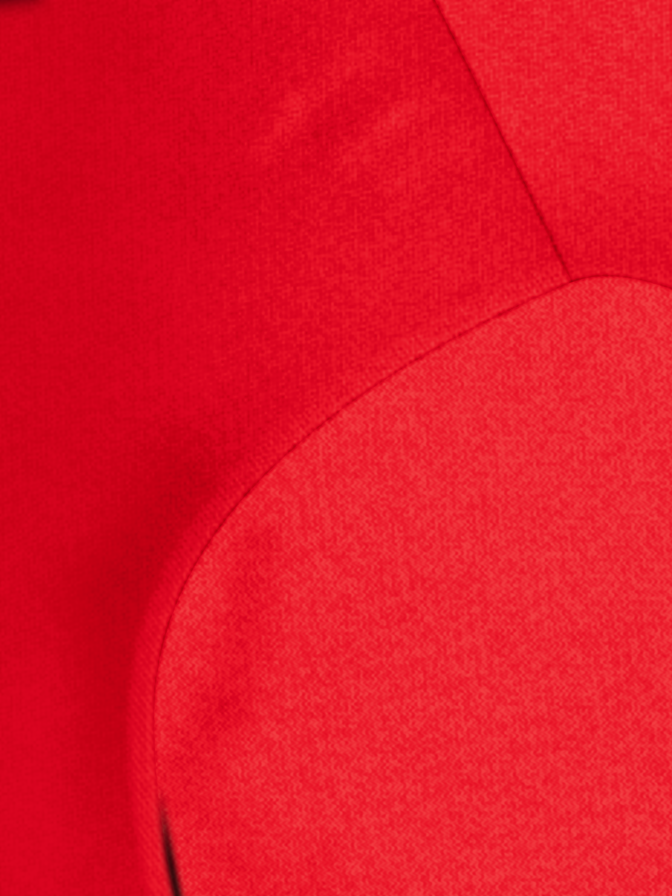
Write a Shadertoy shader that draws this texture.

```glsl
// Red knitted jersey with a curved sleeve seam, a shoulder seam and soft folds.

float hash(vec2 p) {
    return fract(sin(dot(p, vec2(127.1, 311.7))) * 43758.5453);
}

float noise(vec2 p) {
    vec2 i = floor(p), f = fract(p);
    f = f * f * (3.0 - 2.0 * f);
    return mix(mix(hash(i), hash(i + vec2(1, 0)), f.x),
               mix(hash(i + vec2(0, 1)), hash(i + vec2(1, 1)), f.x), f.y);
}

float segmentDistance(vec2 p, vec2 a, vec2 b) {
    vec2 d = b - a;
    return length(p - a - d * clamp(dot(p - a, d) / dot(d, d), 0.0, 1.0));
}

// Soft gaussian streak along a segment
float streak(vec2 p, vec2 a, vec2 b, float width) {
    float d = segmentDistance(p, a, b) / width;
    return exp(-d * d);
}

// Signed distance to a quadratic curve, positive on its left-hand side
float curveDistance(vec2 p, vec2 a, vec2 control, vec2 b) {
    float nearest = 10.0;
    vec2 from = a;
    for (int i = 1; i <= 14; i++) {
        float t = float(i) / 14.0;
        vec2 to = mix(mix(a, control, t), mix(control, b, t), t);
        vec2 d = to - from, q = p - from;
        float dist = segmentDistance(p, from, to);
        if (dist < abs(nearest)) nearest = d.x * q.y - d.y * q.x > 0.0 ? dist : -dist;
        from = to;
    }
    return nearest;
}

float closer(float a, float b) {
    return abs(a) < abs(b) ? a : b;
}

// Armhole seam: positive inside the sleeve
float armhole(vec2 p) {
    float d = curveDistance(p, vec2(0.78, 0.665), vec2(0.69, 0.705), vec2(0.638, 0.685));
    d = closer(d, curveDistance(p, vec2(0.638, 0.685), vec2(0.433, 0.598), vec2(0.3125, 0.486)));
    d = closer(d, curveDistance(p, vec2(0.3125, 0.486), vec2(0.172, 0.355), vec2(0.172, 0.2)));
    return closer(d, curveDistance(p, vec2(0.172, 0.2), vec2(0.172, 0.09), vec2(0.202, -0.03)));
}

// Dyed cloth colour from deep shade (0) to lit (1)
vec3 dye(float t) {
    vec3 c = mix(vec3(0.64, 0.0, 0.06), vec3(0.77, 0.0, 0.08), smoothstep(-0.1, 0.28, t));
    c = mix(c, vec3(0.855, 0.015, 0.125), smoothstep(0.22, 0.52, t));
    c = mix(c, vec3(0.915, 0.08, 0.155), smoothstep(0.48, 0.8, t));
    return mix(c, vec3(0.95, 0.25, 0.26), smoothstep(0.7, 1.25, t));
}

float bodyShade(vec2 p) {
    float t = 0.37 + 0.24 * smoothstep(0.08, 0.5, p.x);
    t += 0.13 * streak(p, vec2(0.295, 0.83), vec2(0.33, 0.88), 0.016);
    t += 0.11 * streak(p, vec2(0.33, 0.88), vec2(0.41, 0.945), 0.018);
    t += 0.15 * streak(p, vec2(0.39, 0.82), vec2(0.44, 0.868), 0.015);
    t += 0.12 * streak(p, vec2(0.44, 0.868), vec2(0.485, 0.89), 0.015);
    t += 0.08 * streak(p, vec2(0.44, 0.80), vec2(0.52, 0.84), 0.022);
    t += 0.09 * streak(p, vec2(0.25, 0.64), vec2(0.50, 0.70), 0.09);
    t -= 0.07 * streak(p, vec2(0.36, 0.85), vec2(0.43, 0.90), 0.018);
    // One continuous shadow following the lower armhole
    float hollow = min(segmentDistance(p, vec2(0.125, 0.05), vec2(0.13, 0.33)),
                       segmentDistance(p, vec2(0.13, 0.33), vec2(0.21, 0.46)));
    t -= 0.22 * exp(-pow(hollow / 0.055, 2.0)) * smoothstep(-0.05, 0.3, p.y);
    return t + 0.10 * streak(p, vec2(0.03, 0.0), vec2(0.04, 0.2), 0.07);
}

float sleeveShade(vec2 p) {
    float t = 0.90 + 0.05 * smoothstep(0.2, 0.6, p.x);
    t -= 0.17 * streak(p, vec2(0.285, 0.39), vec2(0.26, 0.22), 0.028);
    t -= 0.20 * streak(p, vec2(0.24, 0.20), vec2(0.195, 0.12), 0.035);
    t -= 0.08 * streak(p, vec2(0.36, 0.05), vec2(0.34, 0.0), 0.025);
    t -= 0.12 * streak(p, vec2(0.25, 0.08), vec2(0.29, -0.02), 0.04);
    return t + 0.06 * streak(p, vec2(0.20, 0.30), vec2(0.24, 0.36), 0.02);
}

void mainImage(out vec4 fragColor, in vec2 fragCoord) {
    vec2 p = fragCoord / iResolution.y;
    float edge = 1.0 / iResolution.y;
    float arm = armhole(p);
    float shoulder = curveDistance(p, vec2(0.46, 1.05), vec2(0.55, 0.875), vec2(0.638, 0.685));
    float sleeve = smoothstep(-edge, edge, arm);
    float panel = smoothstep(-edge, edge, shoulder);

    // Broad light on the three pieces of cloth
    float body = bodyShade(p) - 0.05 * smoothstep(-0.05, 0.0, shoulder);
    float back = 0.87 - 0.27 * smoothstep(0.87, 0.69, p.y);
    float shade = mix(mix(body, back, panel), sleeveShade(p), sleeve);

    // Raised seam allowance, with fine ribs, beside the armhole
    float band = smoothstep(-0.036, -0.02, arm) * (1.0 - sleeve) * (1.0 - panel);
    float rib = sin(900.0 * (p.x * 0.8 + p.y * 0.6));
    shade += band * (0.12 + 0.18 * smoothstep(0.55, 0.2, p.y) + 0.06 * rib);

    // Seam grooves, broken by the stitches, and their lit lips
    float stitch = 0.4 + 0.6 * noise(vec2(p.x + p.y, p.x - p.y) * vec2(120.0, 30.0));
    shade -= 0.55 * stitch * exp(-pow(arm / 0.0026, 2.0)) * smoothstep(0.05, 0.3, p.y);
    shade += 0.12 * exp(-pow((arm + 0.006) / 0.004, 2.0));
    shade -= 0.50 * exp(-pow(shoulder / 0.003, 2.0)) * (1.0 - sleeve);

    // Knit loops, diagonal on the body and upright on the sleeve, with mottling
    vec2 q = mat2(0.80, 0.60, -0.60, 0.80) * p;
    float loops = mix(sin(q.x * 900.0) * sin(q.y * 700.0),
                      sin(p.x * 950.0 + p.y * 130.0 + 1.5 * sin(p.y * 800.0)), sleeve);
    float focus = 0.35 + 0.65 * max(sleeve, smoothstep(0.08, 0.35, p.x));
    shade += focus * (0.06 * loops + 0.34 * (noise(p * vec2(310.0, 280.0)) - 0.5));
    shade += focus * 0.10 * (noise(p * 100.0) - 0.5) + 0.05 * (noise(p * 14.0) - 0.5);

    // Black gap under the sleeve and dark upper corner
    vec3 color = dye(shade);
    color *= 1.0 - 0.75 * smoothstep(0.13, 0.03, p.y) * exp(-pow((arm - 0.003) / 0.006, 2.0));
    color *= 1.0 - 0.6 * streak(p, vec2(-0.01, 1.01), vec2(0.03, 1.015), 0.018);
    fragColor = vec4(color, 1.0);
}
```
